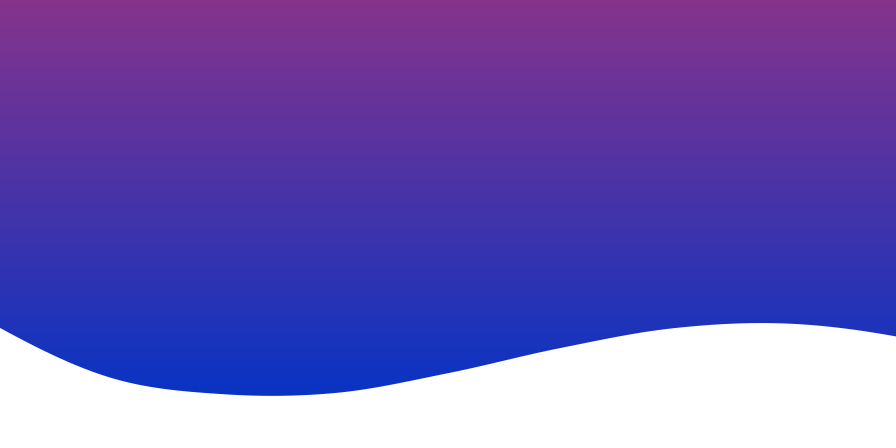
Write a Shadertoy shader that draws this background.

```glsl
// Purple to blue vertical gradient above a smooth white wave.

// Wave heights at even steps of 1/8 width, with one extra knot past each side
const float crest[11] = float[11](
    0.427, 0.268, 0.156, 0.120, 0.123, 0.167,
    0.223, 0.267, 0.278, 0.249, 0.187);

// Catmull-Rom curve through the knots, x in 0..1
float waveHeight(float x) {
    float s = clamp(x, 0.0, 1.0) * 8.0;
    int i = min(int(s), 7);
    float t = s - float(i);
    float a = crest[i], b = crest[i + 1], c = crest[i + 2], d = crest[i + 3];
    return b + 0.5 * t * (c - a + t * (2.0 * a - 5.0 * b + 4.0 * c - d
             + t * (3.0 * (b - c) + d - a)));
}

void mainImage(out vec4 fragColor, in vec2 fragCoord) {
    vec2 uv = fragCoord / iResolution.xy;

    // Sky: blue at the foot, purple at the top
    vec3 blue = vec3(0.0, 0.2, 0.778);
    vec3 purple = vec3(0.523, 0.2, 0.545);
    vec3 color = mix(blue, purple, clamp((uv.y - 0.06) / 0.94, 0.0, 1.0));

    // White wave, smoothed across one pixel measured along the edge normal
    float e = 0.002;
    float slope = (waveHeight(uv.x + e) - waveHeight(uv.x - e)) / (2.0 * e);
    slope *= iResolution.y / iResolution.x;
    float edge = (waveHeight(uv.x) - uv.y) * iResolution.y / sqrt(1.0 + slope * slope);
    color = mix(color, vec3(1.0), clamp(edge + 0.5, 0.0, 1.0));

    fragColor = vec4(color, 1.0);
}
```
